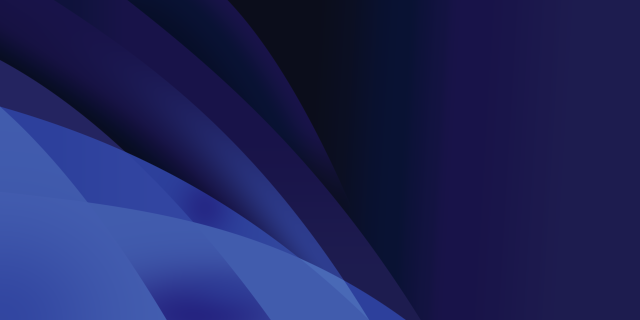
This background is drawn by a Shadertoy shader. Its source:

```glsl
const vec3 BLACK  = vec3(0.045, 0.052, 0.105);
const vec3 NAVY   = vec3(0.035, 0.070, 0.200);
const vec3 INDIGO = vec3(0.095, 0.075, 0.285);
const vec3 DUSK   = vec3(0.115, 0.110, 0.310);
const vec3 VIOLET = vec3(0.140, 0.140, 0.375);
const vec3 COBALT = vec3(0.175, 0.250, 0.610);
const vec3 PURPLE = vec3(0.130, 0.110, 0.480);
const vec3 STEEL  = vec3(0.255, 0.360, 0.680);
const vec3 SKY    = vec3(0.285, 0.410, 0.715);

float hash(float n) {
    return fract(sin(n * 127.1) * 43758.5);
}

float noise(float x) {
    float f = fract(x);
    return mix(hash(floor(x)), hash(floor(x) + 1.0), f * f * (3.0 - 2.0 * f));
}

// Approximate distance below a cubic arc; positive inside the sheet
float arcDistance(vec2 p, vec2 start, vec3 k) {
    float d = p.x - start.x;
    float height = start.y + d * (k.x + d * (k.y + d * k.z));
    float slope = k.x + d * (2.0 * k.y + 3.0 * d * k.z);
    return (height - p.y) * inversesqrt(1.0 + slope * slope);
}

float coverage(float dist, float pixel) {
    return smoothstep(-0.7 * pixel, 0.7 * pixel, dist);
}

float glow(vec2 p, vec2 center, vec2 radius) {
    vec2 q = (p - center) / radius;
    return exp(-dot(q, q));
}

// Night gradient with faint upright streaks
vec3 backdrop(vec2 p) {
    float x = p.x + 0.06 * (1.0 - p.y);
    x += 0.03 * (noise(x * 38.0) - 0.5);
    vec3 col = mix(BLACK, NAVY, smoothstep(0.98, 1.28, x));
    col = mix(col, INDIGO, smoothstep(1.26, 1.46, x));
    return mix(col, DUSK, smoothstep(1.50, 1.85, x));
}

// Blue rim fading through indigo and navy to black
vec3 foldColor(vec2 p, float depth) {
    vec3 rim = mix(INDIGO, vec3(0.18, 0.24, 0.56), smoothstep(0.95, 0.18, p.y));
    vec3 col = mix(rim, INDIGO * 0.9, smoothstep(0.02, 0.19, depth));
    col = mix(col, NAVY * 0.75, smoothstep(0.14, 0.25, depth));
    return mix(col, BLACK, smoothstep(0.20, 0.31, depth));
}

void mainImage(out vec4 fragColor, in vec2 fragCoord) {
    vec2 p = fragCoord / iResolution.y;
    p.x *= 2.0 * iResolution.y / iResolution.x;
    float pixel = 1.0 / iResolution.y;

    // Sheet edges, from the far right to the near left
    float outer = arcDistance(p, vec2(0.711, 1.0), vec3(-1.047, -1.605, 0.0));
    float band  = arcDistance(p, vec2(0.398, 1.0), vec3(-0.783, -0.111, -0.245));
    float fold  = arcDistance(p, vec2(0.286, 0.922), vec3(-0.684, -0.208, -0.263));
    float veil  = arcDistance(p, vec2(0.0, 0.8125), vec3(-0.537, -0.5, 0.0));
    float wave  = arcDistance(p, vec2(0.0, 0.667), vec3(-0.286, -0.161, -0.08));
    float swell = arcDistance(p, vec2(0.0, 0.401), vec3(-0.114, 0.008, -0.132));
    float wing  = arcDistance(p, vec2(0.0, 0.667), vec3(-0.888, -0.752, 0.0));
    float inFold = coverage(fold, pixel);
    float inVeil = coverage(veil, pixel);
    float inWave = coverage(wave, pixel);

    // Dark sheets
    vec3 col = backdrop(p);
    vec3 outerColor = mix(INDIGO, NAVY, smoothstep(0.0, 0.11, outer));
    outerColor = mix(outerColor, NAVY * 0.8, smoothstep(0.10, 0.22, outer));
    col = mix(col, outerColor, coverage(outer, pixel) * smoothstep(0.33, 0.62, p.y));
    vec3 bandColor = mix(INDIGO, DUSK, smoothstep(0.6, 0.1, p.y));
    bandColor = mix(bandColor, NAVY, 0.6 * smoothstep(0.42, 0.2, p.x));
    col = mix(col, bandColor, coverage(band, pixel));
    col = mix(col, foldColor(p, fold), inFold);
    col = mix(col, VIOLET, inVeil);

    // Blue wave with a deep pocket beside the veil
    vec3 waveColor = mix(COBALT, vec3(0.20, 0.285, 0.62), smoothstep(0.65, 1.0, p.x));
    float pocket = glow(p, vec2(0.64, 0.35), vec2(0.08, 0.09)) * (1.0 - inVeil);
    waveColor = mix(waveColor, PURPLE, 0.65 * pocket);
    waveColor += 0.02 * inVeil * smoothstep(0.1, 0.5, p.x);
    col = mix(col, waveColor, inWave);

    // Pale swell, tinted by the sheets under it
    vec3 swellColor = mix(COBALT, mix(SKY, STEEL, inWave), inFold);
    float shade = inVeil * glow(p, vec2(0.62, 0.02), vec2(0.30, 0.13));
    swellColor = mix(swellColor, PURPLE, 0.9 * shade);
    float sheen = inVeil * glow(p, vec2(0.72, 0.09), vec2(0.14, 0.06));
    swellColor = mix(swellColor, COBALT, 0.4 * sheen);
    col = mix(col, swellColor, coverage(swell, pixel));

    // Near wing, deeper toward the lower corner
    vec3 wingColor = mix(STEEL, COBALT, 0.9 * glow(p, vec2(0.0), vec2(0.32, 0.28)));
    wingColor += 0.012 * coverage(swell, pixel);
    col = mix(col, wingColor, coverage(wing, pixel));

    fragColor = vec4(col, 1.0);
}
```
